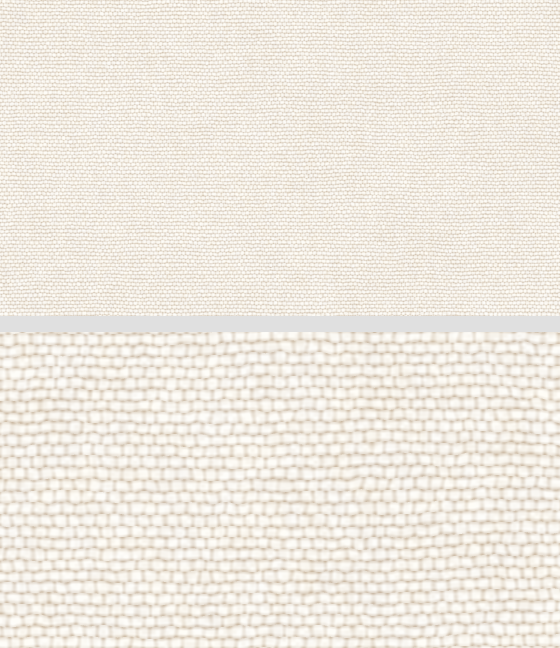
Top: the whole. Bottom: its middle third, enlarged.
A Shadertoy shader for this texture:

```glsl
// Pale linen cloth in a fine plain weave, seen from straight above.
// Rounded thread floats lie in staggered rows with soft tan gaps between;
// noise makes the yarn uneven, and a grid of samples smooths each pixel.

const vec2 FLOATS = vec2(70.0, 84.0);           // floats per canvas height
const vec3 GAP_TAN = vec3(0.820, 0.760, 0.685);
const vec3 YARN_CREAM = vec3(0.990, 0.982, 0.962);
const int SAMPLES = 3;

float hash(vec2 p) {
    vec3 h = fract(vec3(p.xyx) * 0.1031);
    h += dot(h, h.yzx + 33.33);
    return fract((h.x + h.y) * h.z);
}

// Value noise from -1 to 1
float noise(vec2 p) {
    vec2 i = floor(p), f = p - i;
    f = f * f * (3.0 - 2.0 * f);
    float low = mix(hash(i), hash(i + vec2(1.0, 0.0)), f.x);
    float high = mix(hash(i + vec2(0.0, 1.0)), hash(i + 1.0), f.x);
    return 2.0 * mix(low, high, f.y) - 1.0;
}

// Two independent noises, used to bend the threads
vec2 noisePair(vec2 p) {
    return vec2(noise(p + 11.0), noise(p.yx + 153.0));
}

// Yarn unevenness: streaks that follow single weft and warp threads
float slub(vec2 p, vec2 thread) {
    float weft = noise(vec2(p.x * 16.0, thread.y * 1.7 + 40.0));
    float warp = noise(vec2(thread.x * 1.7 + 170.0, p.y * 16.0));
    return 0.55 * weft + 0.45 * warp;
}

// Shadow around one float; q is measured from its centre, in cells
float floatShadow(vec2 q, float rowDepth, float sideDepth) {
    float row = smoothstep(0.15, 0.5, abs(q.y));
    float side = smoothstep(0.2, 0.5, abs(q.x));
    return rowDepth * row + sideDepth * side + 0.25 * row * side;
}

// Brightness of the cloth: 0 in the deepest gap, 1 on bare yarn
float weaveTone(vec2 p) {
    vec2 cell = p * FLOATS + 0.25 * noisePair(p * 9.0)
              + 0.13 * noisePair(p * 70.0);
    float row = floor(cell.y);
    cell.x += 0.5 * mod(row, 2.0);
    vec2 id = vec2(floor(cell.x), row);
    vec2 q = cell - id - 0.5;

    float streak = slub(p, vec2(p.x * FLOATS.x, row));
    float patches = noise(p * vec2(5.0, 7.0) + 20.0);
    float breaks = noise(cell * 1.1 + 300.0);
    float rowDepth = 0.44 - 0.10 * streak + 0.18 * breaks;
    float sideDepth = 0.34 - 0.14 * breaks;
    float shadow = floatShadow(q, rowDepth, sideDepth);

    float fibre = 0.11 * noise(p * vec2(210.0, 240.0));
    return 0.985 - shadow + 0.04 * streak + 0.02 * patches + fibre;
}

vec3 clothColor(vec2 p) {
    float tone = clamp(weaveTone(p), -0.15, 1.04);
    vec3 color = mix(GAP_TAN, YARN_CREAM, tone);
    float warmth = noise(p * vec2(60.0, 70.0) + 210.0);
    return color + vec3(0.003, 0.0, -0.008) * warmth;
}

void mainImage(out vec4 fragColor, in vec2 fragCoord) {
    vec3 sum = vec3(0.0);
    for (int y = 0; y < SAMPLES; y++) {
        for (int x = 0; x < SAMPLES; x++) {
            vec2 offset = (vec2(x, y) + 0.5) / float(SAMPLES) - 0.5;
            sum += clothColor((fragCoord + offset) / iResolution.y);
        }
    }
    fragColor = vec4(sum / float(SAMPLES * SAMPLES), 1.0);
}
```
